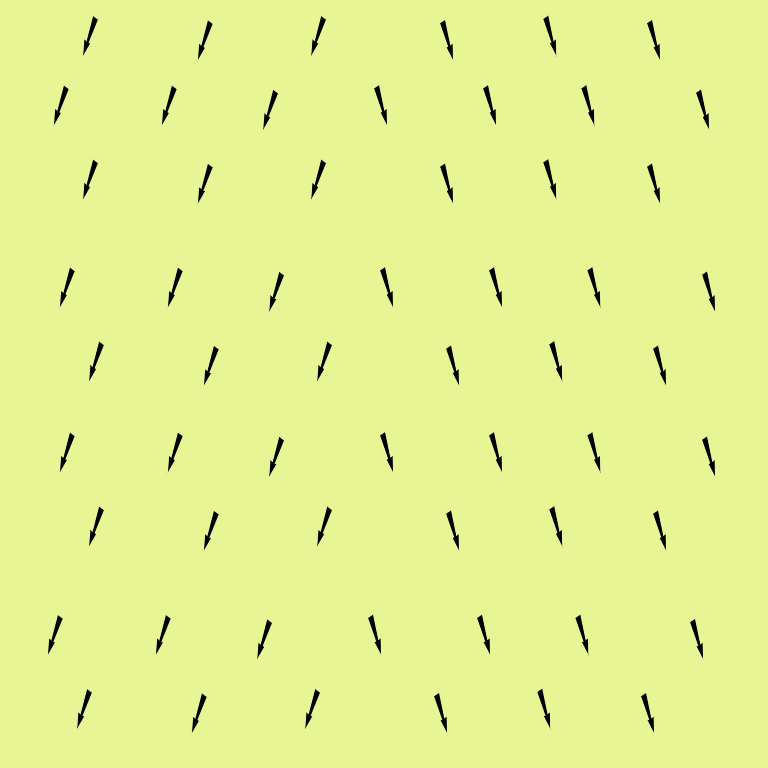
Give the GLSL for this pattern, as a Shadertoy shader.

```glsl
// Small black darts scattered in staggered rows on a pale lime ground.
// Each band pairs a row of seven with a row of six; bands shift sideways,
// and darts left of the middle lean one way, the rest mirror them.

const float UNITS = 768.0;              // design units per canvas height
const vec3 GROUND = vec3(0.91, 0.96, 0.58);
const vec3 INK = vec3(0.005, 0.005, 0.003);

const int BANDS = 5;
const int LONG_ROW = 7;
const int SHORT_ROW = 6;
const int LEFT_COUNT = 3;               // darts per row leaning left
const float ROW_GAP = 74.0;             // long row to short row in a band
const float DROP = 4.3;                 // lowering of staggered darts
const float LEAN_LEFT = 0.316;          // radians from vertical
const float LEAN_RIGHT = 0.267;

// Tip positions: bands measured down from the top, darts from the left
const float BAND_Y[5] = float[](-18.5, 125.0, 307.0, 472.0, 654.5);
const float BAND_SHIFT[5] = float[](0.0, 0.0, 6.0, 6.0, -6.0);
const float LONG_X[7] = float[](54.0, 162.0, 263.3, 387.0, 496.0, 594.3, 709.0);
const float SHORT_X[6] = float[](83.2, 198.0, 311.3, 453.0, 556.2, 660.0);

// Signed distance to the line a-b, negative on its left
float edge(vec2 p, vec2 a, vec2 b) {
    vec2 d = normalize(b - a);
    return dot(p - a, vec2(d.y, -d.x));
}

// Dart with its tip at the origin, pointing down the y axis
float dart(vec2 p) {
    // Barbed head, longer on the outer side
    vec2 inner = vec2(2.8, 13.4), outer = vec2(-3.8, 15.4);
    float head = max(edge(p, vec2(0.0), inner),
                 max(edge(p, inner, outer), edge(p, outer, vec2(0.0))));

    // Shaft widening to a slanted tail
    vec2 a = vec2(-1.1, 13.0), b = vec2(1.1, 13.0);
    vec2 c = vec2(2.8, 38.6), d = vec2(-2.8, 40.5);
    float shaft = max(max(edge(p, a, b), edge(p, b, c)),
                      max(edge(p, c, d), edge(p, d, a)));
    return min(head, shaft);
}

// Dart placed at a tip position, leaning left or mirrored
float leaningDart(vec2 p, vec2 tip, bool leansLeft) {
    vec2 q = p - tip;
    if (!leansLeft) q.x = -q.x;
    float lean = leansLeft ? LEAN_LEFT : LEAN_RIGHT;
    float s = sin(lean), c = cos(lean);
    return dart(vec2(c * q.x - s * q.y, s * q.x + c * q.y));
}

void mainImage(out vec4 fragColor, in vec2 fragCoord) {
    float pixel = UNITS / iResolution.y;
    vec2 p = fragCoord * pixel;
    float dist = UNITS;

    for (int band = 0; band < BANDS; band++) {
        vec2 base = vec2(BAND_SHIFT[band], UNITS - BAND_Y[band]);

        // Long row: every fourth dart sits lower
        for (int i = 0; i < LONG_ROW; i++) {
            float drop = i % 4 == 2 ? DROP : 0.0;
            vec2 tip = base + vec2(LONG_X[i], -drop);
            dist = min(dist, leaningDart(p, tip, i < LEFT_COUNT));
        }

        // Short row: every second dart sits lower
        for (int i = 0; i < SHORT_ROW; i++) {
            float drop = i % 2 == 1 ? DROP : 0.0;
            vec2 tip = base + vec2(SHORT_X[i], -ROW_GAP - drop);
            dist = min(dist, leaningDart(p, tip, i < LEFT_COUNT));
        }
    }

    float coverage = 1.0 - smoothstep(-0.6 * pixel, 0.6 * pixel, dist);
    fragColor = vec4(mix(GROUND, INK, coverage), 1.0);
}
```
